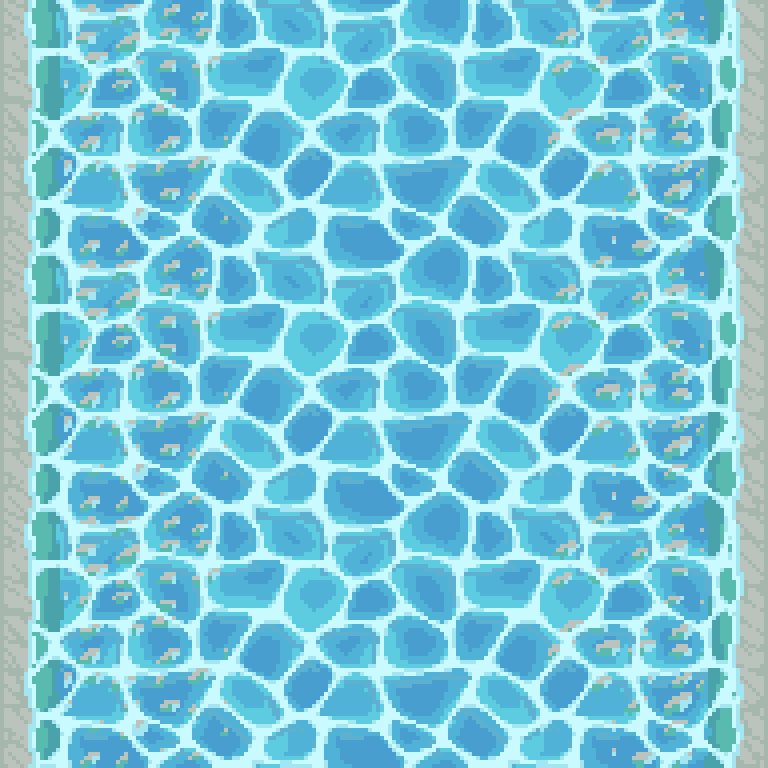
Reproduce this texture procedurally as a WebGL 1 fragment shader.

```glsl
precision highp float;
// Pixel-art pool: a tiling web of foam over blue water, with pebbled shallows and stone banks at both sides.

uniform vec2 u_resolution;

const float TAU = 6.2831853;
const float TILES = 3.0;              // repeats across and down
const float CELLS = 64.0;             // square cells along one repeat
const vec2 WEB_GRID = vec2(4.0, 5.0); // foam loops per repeat
const vec2 CRACK_GRID = vec2(12.0, 8.0);
const vec2 PEBBLE_GRID = vec2(7.0, 10.0);
const float LINE_THIN = 0.10;
const float LINE_THICK = 0.27;        // where foam lines meet
const float BANK_WIDTH = 7.0;         // these four are in cells from the side
const float SURF_WIDTH = 2.0;
const float SHELF_END = 15.0;
const float PEBBLE_END = 57.0;

const vec3 DEEP = vec3(0.28, 0.62, 0.81);
const vec3 MID = vec3(0.31, 0.70, 0.84);
const vec3 LIGHT = vec3(0.37, 0.80, 0.88);
const vec3 SHADOW = vec3(0.37, 0.69, 0.82);
const vec3 FOAM = vec3(0.79, 0.98, 1.00);
const vec3 FOAM_PALE = vec3(0.64, 0.90, 0.95);
const vec3 STONE = vec3(0.73, 0.77, 0.74);
const vec3 CRACK = vec3(0.65, 0.72, 0.68);
const vec3 TEAL = vec3(0.35, 0.73, 0.69);
const vec3 TEAL_DEEP = vec3(0.29, 0.64, 0.67);

float hash(vec2 p) {
  return fract(sin(dot(p, vec2(127.1, 311.7))) * 4375.85);
}

// Wrapping cellular noise with weighted sites, which bend the borders into arcs.
// Returns the three nearest distances and a random value of the nearest site.
vec4 cellular(vec2 p, vec2 period) {
  vec4 nearest = vec4(9.0, 9.0, 9.0, 0.0);
  vec2 base = floor(p);
  for (int j = -1; j <= 1; j++) {
    for (int i = -1; i <= 1; i++) {
      vec2 g = base + vec2(float(i), float(j));
      vec2 id = mod(g, period);
      vec2 site = g + 0.1 + 0.8 * vec2(hash(id + 3.1), hash(id + 17.7));
      float d = length(p - site) - 0.35 * hash(id + 41.3);
      if (d < nearest.x) nearest = vec4(d, nearest.xy, hash(id + 8.9));
      else if (d < nearest.y) nearest.yz = vec2(d, nearest.y);
      else nearest.z = min(nearest.z, d);
    }
  }
  return nearest;
}

vec4 foamWeb(vec2 p) {
  vec2 sway = sin(TAU * vec2(2.0 * p.y + p.x, 2.0 * p.x - p.y) + vec2(0.0, 2.0));
  return cellular((p + 0.022 * sway) * WEB_GRID, WEB_GRID);
}

// Banded blue water, darker inside each loop, with a shadow below the foam.
vec3 water(vec2 p, vec4 web) {
  float swell = sin(TAU * (p.x + 2.0 * p.y)) + 0.7 * sin(TAU * (3.0 * p.x - p.y) + 1.3);
  float tone = 0.7 - 0.9 * (web.y - web.x) + 0.14 * swell + 0.5 * (web.w - 0.5);
  vec3 col = tone > 0.47 ? LIGHT : (tone > 0.17 ? MID : DEEP);
  vec4 shadowWeb = foamWeb(p + vec2(0.022, 0.045));
  return shadowWeb.y - shadowWeb.x < 0.09 && swell > -0.3 ? SHADOW : col;
}

// Slanted pebbles: stone on top, a pale glint, teal beneath; fewer away from shore.
vec3 pebbles(vec3 col, vec2 p, float shore) {
  vec2 g = p * PEBBLE_GRID;
  vec2 id = vec2(floor(g.x), mod(floor(g.y), PEBBLE_GRID.y));
  vec2 jitter = vec2(hash(id + 5.3), hash(id + 23.9)) - 0.5;
  vec2 d = (fract(g) - 0.5 - jitter * vec2(0.35, 0.4)) * CELLS / PEBBLE_GRID;
  d.y -= d.x * mix(0.1, 0.6, hash(id + 61.7));
  float size = mix(0.65, 1.2, hash(id + 11.1));
  float inside = length(d / (size * vec2(3.3, 1.9)));
  float density = 0.9 - 0.55 * smoothstep(25.0, PEBBLE_END, shore);
  if (inside > 1.0 || hash(id + 31.7) > density) return col;
  if (shore < SHELF_END + 1.0 || shore > PEBBLE_END) return col;
  if (d.y > 0.1) return STONE;
  return d.x > 0.8 ? FOAM_PALE : TEAL;
}

vec3 stoneBank(vec2 p, float shore) {
  vec4 rock = cellular(vec2(p.x + p.y, p.y) * CRACK_GRID, CRACK_GRID);
  return rock.y - rock.x < 0.17 || shore < 1.0 ? CRACK : STONE;
}

vec3 scene(vec2 uv) {
  vec2 p = (floor(uv * TILES * CELLS) + 0.5) / CELLS;
  float shore = min(p.x, TILES - p.x) * CELLS;
  float side = step(0.5 * TILES, p.x);
  float wave = sin(TAU * 2.0 * p.y + 2.0 * side) + 0.6 * sin(TAU * 5.0 * p.y + 1.0);
  float bank = BANK_WIDTH + 0.6 * wave;
  if (shore < bank) return stoneBank(p, shore);

  // Water bed, then the teal shelf
  vec4 web = foamWeb(p);
  vec3 col = pebbles(water(p, web), p, shore);
  if (shore < SHELF_END + 0.5 * wave) col = shore < 12.0 - 0.8 * wave ? TEAL : TEAL_DEEP;

  // Foam lines, then the surf along the bank
  float junction = 1.0 - smoothstep(0.05, 0.4, web.z - web.x);
  float line = (web.y - web.x) / mix(LINE_THIN, LINE_THICK, junction);
  if (line < 1.0) col = line < 0.62 ? FOAM : FOAM_PALE;
  float surf = (shore - bank) / (SURF_WIDTH + 0.4 * sin(TAU * 7.0 * p.y));
  if (surf < 1.0) col = surf < 0.55 ? FOAM_PALE : FOAM;
  return col;
}

void main() {
  // Four samples per pixel smooth the cell edges
  vec3 sum = vec3(0.0);
  for (int j = 0; j < 2; j++) {
    for (int i = 0; i < 2; i++) {
      vec2 offset = (vec2(float(i), float(j)) - 0.5) * 0.5;
      sum += scene((gl_FragCoord.xy + offset) / u_resolution);
    }
  }
  gl_FragColor = vec4(sum * 0.25, 1.0);
}
```
